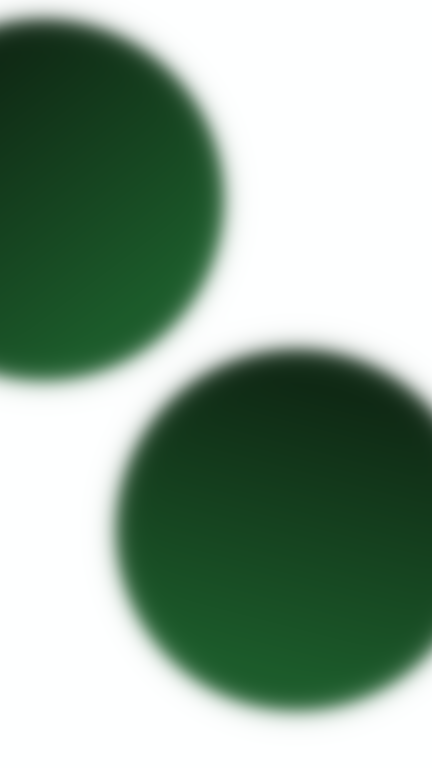
Reproduce this background procedurally as a Shadertoy shader.

```glsl
// Two blurred green discs with diagonal shading on a white background.

#define DISC_RADIUS 0.419
#define BLUR_SIGMA 0.023
#define GRADIENT_REACH 0.78
#define UPPER_CENTER vec2(0.100, 1.315)
#define LOWER_CENTER vec2(0.687, 0.551)
#define UPPER_LIGHT_DIR vec2(0.60, -0.80)
#define LOWER_LIGHT_DIR vec2(-0.25, -0.97)
#define DARK_GREEN vec3(0.058, 0.160, 0.078)
#define BRIGHT_GREEN vec3(0.108, 0.355, 0.165)
#define PAPER vec3(0.996, 1.0, 1.0)

// Coverage of a Gaussian-blurred edge at a signed distance (logistic form).
float blurredEdge(float signedDistance) {
    return 1.0 / (1.0 + exp(1.702 * signedDistance / BLUR_SIGMA));
}

// Lays a soft disc, shaded from dark to bright along lightDir, over base.
vec3 addDisc(vec3 base, vec2 p, vec2 center, vec2 lightDir) {
    vec2 offset = p - center;
    float along = dot(offset, lightDir) / (DISC_RADIUS * GRADIENT_REACH);
    float shade = clamp(0.5 + 0.5 * along, 0.0, 1.0);
    vec3 green = mix(DARK_GREEN, BRIGHT_GREEN, shade);
    return mix(base, green, blurredEdge(length(offset) - DISC_RADIUS));
}

void mainImage(out vec4 fragColor, in vec2 fragCoord) {
    // Canvas widths, origin at the lower left
    vec2 p = fragCoord / iResolution.x;

    vec3 color = addDisc(PAPER, p, UPPER_CENTER, UPPER_LIGHT_DIR);
    color = addDisc(color, p, LOWER_CENTER, LOWER_LIGHT_DIR);
    fragColor = vec4(color, 1.0);
}
```
